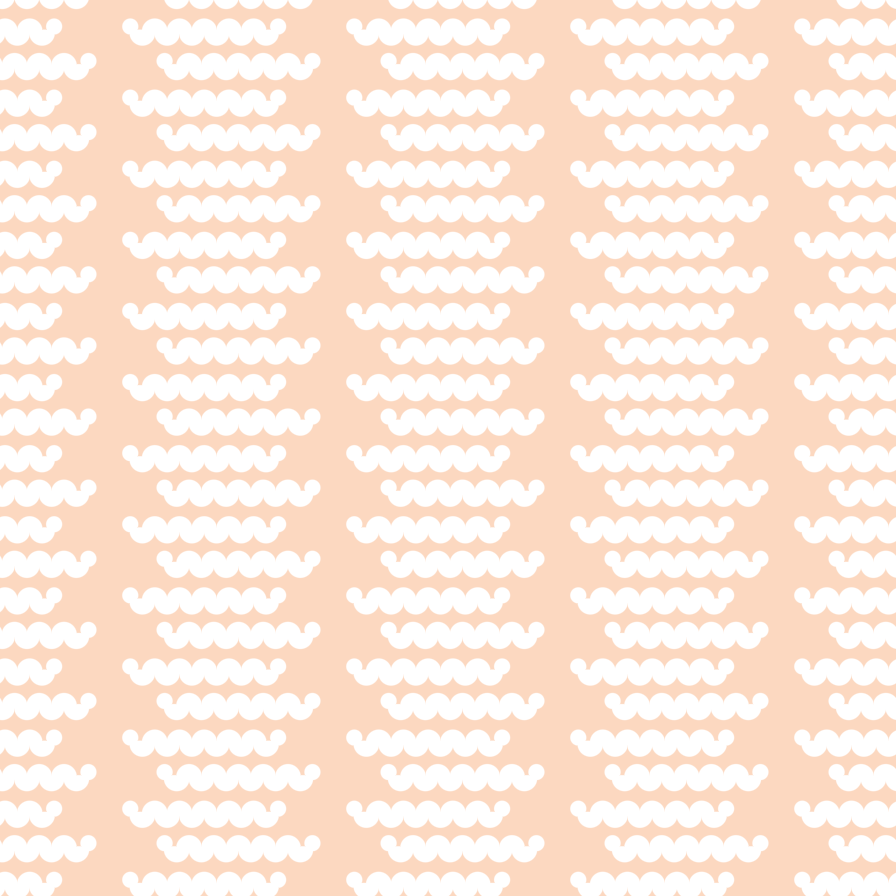
This pattern is drawn by a Shadertoy shader. Its source:

```glsl
// Columns of white scalloped strips on peach, in staggered pairs.
// Each strip joins five domes above six bowls, with a small round knob
// at both ends; a centred repeat places the pairs over the canvas.

const vec3 PEACH = vec3(0.988, 0.847, 0.753);
const vec3 WHITE = vec3(1.0);

const vec2 CELL = vec2(0.25, 0.07936);        // spacing of strip pairs
const vec2 FIRST_STRIP = vec2(0.2279, 0.9642); // centre of one upper strip
const vec2 STAGGER = vec2(0.0383, -0.0385);   // upper to lower strip of a pair

const float PITCH = 0.0276;        // distance between neighbouring bumps
const float BUMP_RADIUS = 0.0144;
const float BUMP_LIFT = 0.0008;    // bump centres above or below the axis
const float OVERLAP = 0.0028;      // how far each bump row crosses the axis
const float KNOB_RADIUS = 0.0090;
const vec2 KNOB = vec2(0.0825, 0.0062);
const float EDGE_PIXELS = 0.8;     // half width of the smoothed edge

// Position relative to the nearest cell centre
vec2 repeatCentred(vec2 p, vec2 period) {
    return p - period * round(p / period);
}

// Row of circles at k * PITCH + shift, with k limited to [first, last]
float bumpRow(vec2 p, float shift, float first, float last) {
    float k = clamp(round((p.x - shift) / PITCH), first, last);
    p.x -= k * PITCH + shift;
    return length(p) - BUMP_RADIUS;
}

// Signed distance to one scalloped strip centred on the origin
float scallopStrip(vec2 p) {
    vec2 lift = vec2(0.0, BUMP_LIFT);
    float domes = max(bumpRow(p - lift, 0.0, -2.0, 2.0), -p.y - OVERLAP);
    float bowls = max(bumpRow(p + lift, 0.5 * PITCH, -3.0, 2.0), p.y - OVERLAP);
    float knobs = length(vec2(abs(p.x), p.y) - KNOB) - KNOB_RADIUS;
    return min(min(domes, bowls), knobs);
}

void mainImage(out vec4 fragColor, in vec2 fragCoord) {
    vec2 p = fragCoord / iResolution.xy - FIRST_STRIP;
    float edge = EDGE_PIXELS / iResolution.y;

    // Both strips of the staggered pair
    float upper = scallopStrip(repeatCentred(p, CELL));
    float lower = scallopStrip(repeatCentred(p - STAGGER, CELL));
    float ink = 1.0 - smoothstep(-edge, edge, min(upper, lower));

    fragColor = vec4(mix(PEACH, WHITE, ink), 1.0);
}
```
